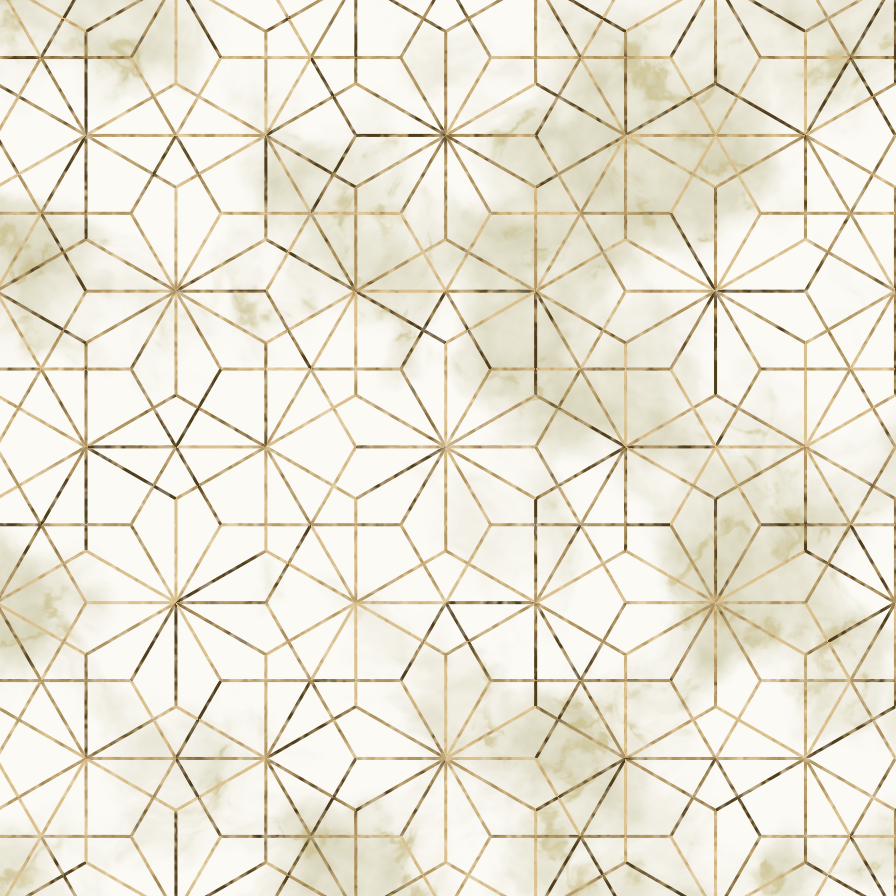
Give the GLSL for this pattern, as a Shadertoy shader.

```glsl
// Worn gold lattice of twelve-ray stars laid over softly clouded marble.

const float STAR_PITCH = 0.3477;             // distance between star centres
const vec2  STAR_ORIGIN = vec2(0.4975, 0.5012);
const float HALF_WIDTH = 0.0017;
const float SIXTH_TURN = 1.0471976;
const float ROOT3 = 1.7320508;

const vec3 WHITE      = vec3(0.985, 0.980, 0.960);
const vec3 CLOUD      = vec3(0.860, 0.845, 0.750);
const vec3 VEIN       = vec3(0.790, 0.740, 0.530);
const vec3 PALE_GOLD  = vec3(0.860, 0.755, 0.560);
const vec3 GOLD       = vec3(0.690, 0.580, 0.380);
const vec3 DARK_GOLD  = vec3(0.310, 0.240, 0.110);

float hash(vec2 p) {
    return fract(sin(dot(p, vec2(127.1, 311.7))) * 43758.5453);
}

float noise(vec2 p) {
    vec2 i = floor(p), f = fract(p);
    f = f * f * (3.0 - 2.0 * f);
    return mix(mix(hash(i), hash(i + vec2(1, 0)), f.x),
               mix(hash(i + vec2(0, 1)), hash(i + vec2(1, 1)), f.x), f.y);
}

float fbm(vec2 p) {
    float sum = 0.0, amp = 0.5;
    for (int i = 0; i < 6; i++) {
        sum += amp * noise(p);
        p = mat2(1.6, 1.2, -1.2, 1.6) * p + 7.3;
        amp *= 0.52;
    }
    return sum;
}

vec2 rotate(vec2 p, float a) {
    float c = cos(a), s = sin(a);
    return vec2(c * p.x - s * p.y, s * p.x + c * p.y);
}

// Distance to a segment, and the position along it from 0 to 1
vec2 segment(vec2 p, vec2 a, vec2 b) {
    vec2 ab = b - a;
    float t = clamp(dot(p - a, ab) / dot(ab, ab), 0.0, 1.0);
    return vec2(length(p - a - ab * t), t);
}

// Nearest point of a triangular lattice with unit pitch along x
vec2 latticeCentre(vec2 p) {
    vec2 cell = vec2(1.0, ROOT3);
    vec2 a = cell * floor(p / cell + 0.5);
    vec2 b = cell * (floor(p / cell) + 0.5);
    return distance(p, a) < distance(p, b) ? a : b;
}

// Returns distance, position along the strip, and a random value per strip
vec3 starLattice(vec2 p) {
    vec2 centre = latticeCentre(p);
    vec2 q = p - centre;

    // Fold the hexagon into one twelfth
    float turn = floor(atan(q.y, q.x) / SIXTH_TURN + 0.5) * SIXTH_TURN;
    q = rotate(q, -turn);
    float side = q.y < 0.0 ? -1.0 : 1.0;
    q.y *= side;

    vec2 hub = vec2(0.0);
    vec2 mid = vec2(0.5, 0.0);
    vec2 corner = vec2(0.5, 0.5 / ROOT3);
    vec2 tip = mid * 2.0 / 3.0;
    vec2 bend = corner * 0.5;
    vec2 starts[5] = vec2[5](hub, hub, bend, tip, mid);
    vec2 ends[5] = vec2[5](tip, bend, mid, corner, corner);

    vec3 nearest = vec3(1e3, 0.0, 0.0);
    for (int i = 0; i < 5; i++) {
        vec2 hit = segment(q, starts[i], ends[i]);
        if (hit.x < nearest.x) {
            // Unfolded midpoint, shared by both halves of a strip
            vec2 m = 0.5 * (starts[i] + ends[i]) * vec2(1.0, side);
            vec2 key = floor((rotate(m, turn) + centre) * 40.0 + 0.31);
            nearest = vec3(hit, hash(key));
        }
    }
    return nearest;
}

vec3 marble(vec2 p) {
    vec2 warp = vec2(fbm(p * 5.0 + 3.1), fbm(p * 5.0 + 19.7)) - 0.5;
    vec2 w = p + 0.16 * warp;
    float cloud = smoothstep(0.44, 0.76, fbm(w * 6.0 + 11.0));
    float grain = fbm(p * 34.0 + 5.0);
    vec3 col = mix(WHITE, CLOUD, cloud * (0.45 + 0.9 * grain));
    float ridge = 1.0 - abs(2.0 * fbm(w * 9.0 + 41.0) - 1.0);
    float vein = smoothstep(0.90, 1.0, ridge) * smoothstep(0.40, 0.65, grain);
    return mix(col, VEIN, 0.65 * vein * smoothstep(0.1, 0.6, cloud));
}

vec3 foil(vec2 p, float along, float seed) {
    float slope = fract(seed * 17.31) - 0.5;
    float speckle = noise(p * 190.0);
    float tone = seed + slope * (along - 0.5) + 0.45 * (noise(p * 60.0) - 0.5)
               + 0.55 * (speckle - 0.5);
    vec3 col = mix(PALE_GOLD, GOLD, smoothstep(0.05, 0.60, tone));
    return mix(col, DARK_GOLD, smoothstep(0.62, 1.10, tone));
}

void mainImage(out vec4 fragColor, in vec2 fragCoord) {
    vec2 p = fragCoord / iResolution.y;
    float pixel = 1.0 / iResolution.y;

    vec3 strip = starLattice((p - STAR_ORIGIN).yx / STAR_PITCH);
    float edge = strip.x * STAR_PITCH - HALF_WIDTH;
    float wear = mix(0.72, 1.0, smoothstep(0.15, 0.5, noise(p * 150.0 + 31.0)));
    float cover = wear * (1.0 - smoothstep(-0.6 * pixel, 0.6 * pixel, edge));

    vec3 col = mix(marble(p), foil(p, strip.y, strip.z), cover);
    fragColor = vec4(col, 1.0);
}
```
